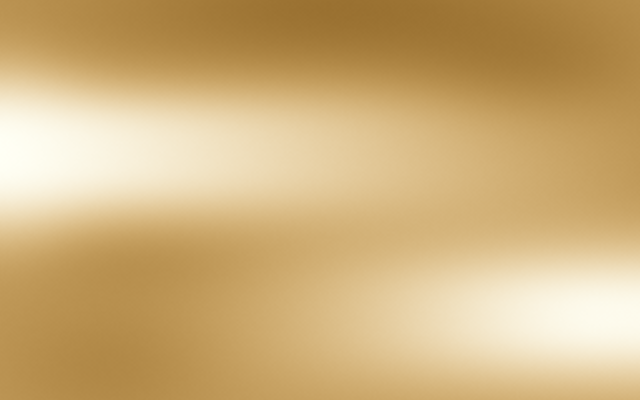
This background is drawn by a Shadertoy shader. Its source:

```glsl
// Brushed gold sheet: two soft light beams enter from opposite sides.
// A scalar tone sums beams and shadows, then a cubic ramp turns it
// into gold; faint value noise and a fine weave give it a satin grain.

float hash(vec2 cell) {
    vec3 p = fract(vec3(cell.xyx) * 0.1031);
    p += dot(p, p.yzx + 33.33);
    return fract((p.x + p.y) * p.z);
}

float valueNoise(vec2 p) {
    vec2 cell = floor(p), f = fract(p);
    f = f * f * (3.0 - 2.0 * f);
    float bottom = mix(hash(cell), hash(cell + vec2(1, 0)), f.x);
    float top = mix(hash(cell + vec2(0, 1)), hash(cell + vec2(1, 1)), f.x);
    return mix(bottom, top, f.y);
}

// Elliptical Gaussian spot
float spot(vec2 uv, vec2 center, vec2 radius) {
    vec2 d = (uv - center) / radius;
    return exp(-dot(d, d));
}

// Horizontal band with a flat core and soft flanks
float band(float y, float center, float width, float power) {
    return exp(-pow(abs(y - center) / width, power));
}

vec3 goldRamp(float tone) {
    return vec3(0.60, 0.44, 0.19)
         + vec3(0.40, 0.40, 0.36) * tone
         + vec3(0.00, 0.16, 0.41) * tone * tone * tone;
}

void mainImage(out vec4 fragColor, in vec2 fragCoord) {
    vec2 uv = fragCoord / iResolution.xy;
    float tone = 0.38;

    // Upper beam fades to the right, lower beam fades to the left
    float upperWidth = 0.18 + 0.05 * exp(-uv.x * uv.x * 60.0);
    tone += 0.62 * (1.0 - pow(uv.x, 1.4)) * band(uv.y, 0.62, upperWidth, 3.0);
    tone += 0.60 * smoothstep(0.15, 0.95, uv.x) * band(uv.y, 0.21, 0.20, 2.5);

    // Shadows along the top edge, at its right end and in the lower left
    tone -= 0.37 * spot(uv, vec2(0.53, 0.98), vec2(0.40, 0.17));
    tone -= 0.19 * spot(uv, vec2(0.84, 0.82), vec2(0.19, 0.13));
    tone -= 0.15 * spot(uv, vec2(0.17, 0.08), vec2(0.17, 0.17));
    tone -= 0.08 * spot(uv, vec2(0.24, 0.34), vec2(0.17, 0.09));

    // Satin grain, strongest in the middle tones
    vec2 p = fragCoord / iResolution.y;
    float weave = sin(p.x * 500.0) * sin(p.y * 560.0);
    float grain = valueNoise(p * 160.0) - 0.5;
    tone = clamp(tone, 0.0, 1.0);
    tone += (0.006 * weave + 0.016 * grain) * (1.0 - 0.8 * tone * tone);

    fragColor = vec4(clamp(goldRamp(tone), 0.0, 1.0), 1.0);
}
```
